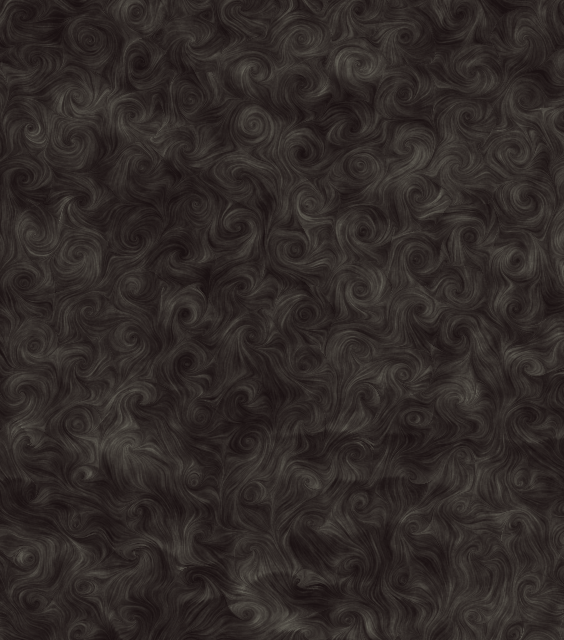
Write a WebGL 1 fragment shader that draws this texture.

```glsl
precision highp float;
// Dark swirled plush: hairs curl around a staggered grid of rosettes.
// Grain is smeared along the hair direction field to make strands; rosette
// shading, soft patches and combed tufts towards the bottom set the tone.
uniform vec2 u_resolution;

#define ROSETTES 10.3      // rosettes across the width
#define JITTER 0.34        // scatter of rosette centres
#define STRAND_GRAIN 44.0  // hairs per rosette width
#define CLUMP_GRAIN 10.0   // hair clumps per rosette width
#define STEP 0.023         // tracing step, in rosette widths
#define STEPS 9            // steps to each side of a hair
#define MID_TONE 0.178
#define CONTRAST 0.245
#define SHADOW vec3(0.14, 0.11, 0.108)
#define SHEEN vec3(0.27, 0.25, 0.23)

float hash(vec2 p) {
  vec3 h = fract(p.xyx * 0.1031);
  h += dot(h, h.yzx + 33.33);
  return fract((h.x + h.y) * h.z);
}

float noise(vec2 p) {
  vec2 i = floor(p), f = fract(p);
  f = f * f * (3.0 - 2.0 * f);
  return mix(mix(hash(i), hash(i + vec2(1.0, 0.0)), f.x),
             mix(hash(i + vec2(0.0, 1.0)), hash(i + 1.0), f.x), f.y);
}

// Two octaves, centred on zero with a deviation near one
float patches(vec2 p) {
  return (0.6 * noise(p) + 0.4 * noise(p * 2.3 + 17.0) - 0.5) / 0.155;
}

// Hair direction in xy, distance to the nearest rosette centre in z
vec3 hairField(vec2 p, float combed) {
  vec2 flow = vec2(0.0);
  float nearest = 9.0;
  for (int i = -1; i <= 1; i++) {
    float column = floor(p.x) + float(i);
    float stagger = 0.5 * mod(column, 2.0);
    for (int j = -1; j <= 1; j++) {
      vec2 cell = vec2(column, floor(p.y - stagger) + float(j));
      float r = hash(cell + 5.0);
      vec2 centre = cell + vec2(0.5, 0.5 + stagger)
                  + JITTER * (vec2(r, hash(cell + 71.0)) - 0.5);
      vec2 d = p - centre;
      float dist = length(d);
      float spin = fract(r * 37.0) < 0.75 ? 1.0 : -1.0;
      vec2 swirl = spin * vec2(-d.y, d.x) + d * (0.15 + 0.7 * dist);
      flow += swirl / (dist + 0.05) * exp(-7.0 * dist * dist);
      nearest = min(nearest, dist);
    }
  }
  // Gravity combs the lower pile downwards, with a slow sideways sway
  float sway = 2.4 * (noise(p * 0.9 + 40.0) - 0.5);
  flow += (0.06 + 0.3 * combed) * vec2(sway, -0.8);
  // Stray bends
  float bend = 1.3 * (noise(p * 3.1) - 0.5);
  flow = mat2(cos(bend), sin(bend), -sin(bend), cos(bend)) * flow;
  return vec3(flow / (length(flow) + 0.0001), nearest);
}

// Walks along a hair, moving p to its end; sums strand and clump grain
vec2 traceHair(inout vec2 p, float side, float combed) {
  vec2 sum = vec2(0.0);
  for (int k = 0; k < STEPS; k++) {
    p += side * STEP * hairField(p, combed).xy;
    sum += vec2(noise(p * STRAND_GRAIN), noise(p * CLUMP_GRAIN + 90.0));
  }
  return sum / float(STEPS);
}

void main() {
  vec2 p = gl_FragCoord.xy / u_resolution.x * ROSETTES;
  float height = gl_FragCoord.y / u_resolution.y;
  float combed = 1.0 - smoothstep(0.25, 0.58, height + 0.12 * (noise(p * 0.5) - 0.5));
  vec3 field = hairField(p, combed);

  // Strands and clumps, scaled to unit deviation
  vec2 tip = p, root = p;
  vec2 grain = 0.5 * (traceHair(tip, 1.0, combed) + traceHair(root, -1.0, combed));
  float strand = (grain.x - 0.5) / 0.058;
  float clump = (grain.y - 0.5) / 0.117;

  // Rosettes: dark eye, lit ring, dark gaps; sheen follows hair direction
  float ring = smoothstep(0.02, 0.24, field.z) - smoothstep(0.34, 0.66, field.z) - 0.55;
  float sheen = field.x * field.y + 0.4 * (field.y * field.y - 0.5);

  // Patches sampled at the hair tips so their borders fray along the hairs
  vec2 frayed = tip + 0.03 * strand * field.xy;
  float patch_ = patches(frayed * 1.25 + 8.0);
  float shade = patches(frayed * vec2(0.45, 0.85) + 30.0);

  // Combed tufts: brighten downwards, then end in a fringe over shadow
  float phase = fract(frayed.y * 0.85 + 1.5 * noise(p * vec2(0.8, 0.5) + 60.0) + 0.03 * strand);
  float tuft = (1.0 - phase) * (1.0 - phase) * smoothstep(0.0, 0.1, phase) - 0.28;
  tuft *= smoothstep(0.25, 0.7, noise(frayed * 0.9 + 120.0));

  float tone = 0.47 * strand + 0.38 * clump + 0.38 * patch_
             + (0.22 + 0.28 * combed) * shade
             + 0.75 * (1.0 - 0.5 * combed) * ring + 0.45 * sheen
             + 2.0 * combed * tuft;
  float level = MID_TONE * exp(CONTRAST * clamp(tone, -2.4, 3.0));
  vec3 color = mix(SHADOW, SHEEN, (level - SHADOW.r) / (SHEEN.r - SHADOW.r));
  gl_FragColor = vec4(color, 1.0);
}
```
